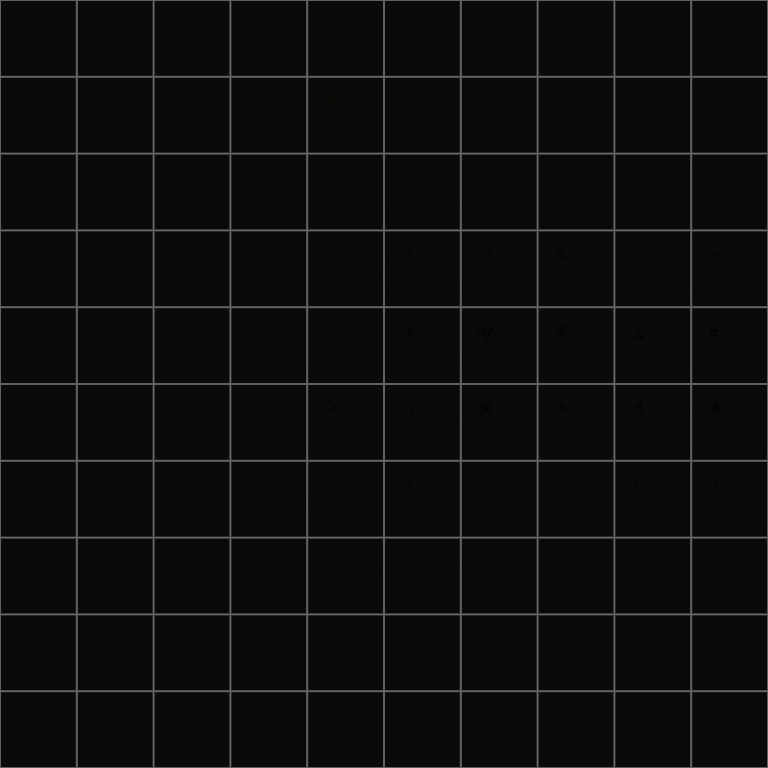
Write a WebGL 2 fragment shader that draws this pattern.

```glsl
#version 300 es
precision highp float;

// Thin grey square grid, ten by ten, on a near-black ground.
// Lines come from the distance to the nearest cell edge; tiny dark specks
// sit in each cell and fade out toward the left, the top and the bottom.

uniform vec2 u_resolution;
out vec4 fragColor;

const float CELLS = 10.0;                        // repeats across and down
const float LINE_WIDTH = 0.025;                  // in cells
const vec3 GROUND_COLOR = vec3(0.040, 0.040, 0.031);
const vec3 LINE_COLOR = vec3(0.402, 0.400, 0.396);
const vec3 SPECK_COLOR = vec3(0.008, 0.008, 0.006);

const vec2 SPECK_CENTER = vec2(0.32, 0.69);      // within a cell
const float SPECK_SPREAD = 0.075;                // in cells
const float SPECK_DENSITY = 0.75;
const float GRAINS = 40.0;                       // speck sites per cell side
const float GRAIN_RADIUS = 0.5;                  // in grain sites
const vec2 FADE_LEFT = vec2(0.15, 0.65);         // specks appear over this span
const float FADE_MIDDLE = 0.52;
const float FADE_HEIGHT = 0.24;

float hash(vec2 p) {
    return fract(sin(dot(p, vec2(127.1, 311.7))) * 43758.5453);
}

// Share of a pixel covered by a line, for each axis
vec2 lineCoverage(vec2 cellPos, vec2 pixel) {
    vec2 edgeDistance = 0.5 - abs(fract(cellPos) - 0.5);
    return clamp((0.5 * LINE_WIDTH - edgeDistance) / pixel + 0.5, 0.0, 1.0);
}

// Strength of the specks across the canvas
float speckStrength(vec2 cell) {
    vec2 center = (cell + 0.5) / CELLS;
    float offset = (center.y - FADE_MIDDLE) / FADE_HEIGHT;
    return smoothstep(FADE_LEFT.x, FADE_LEFT.y, center.x) * exp(-offset * offset);
}

// Round grains, crowded near the speck center
float specks(vec2 cellPos, vec2 pixel) {
    vec2 cell = floor(cellPos);
    vec2 grainPos = fract(cellPos) * GRAINS;
    vec2 site = floor(grainPos);
    vec2 offset = ((site + 0.5) / GRAINS - SPECK_CENTER) / SPECK_SPREAD;
    float chance = SPECK_DENSITY * exp(-dot(offset, offset));
    float present = step(hash(site + cell * GRAINS), chance);
    float blur = max(pixel.x, pixel.y) * GRAINS;
    float grain = clamp((GRAIN_RADIUS - length(fract(grainPos) - 0.5)) / blur + 0.5, 0.0, 1.0);
    return present * grain * speckStrength(cell);
}

void main() {
    vec2 cellPos = gl_FragCoord.xy / u_resolution * CELLS;
    vec2 pixel = CELLS / u_resolution;

    vec3 color = mix(GROUND_COLOR, SPECK_COLOR, specks(cellPos, pixel));
    vec2 coverage = lineCoverage(cellPos, pixel);
    color = mix(color, LINE_COLOR, max(coverage.x, coverage.y));

    fragColor = vec4(color, 1.0);
}
```
